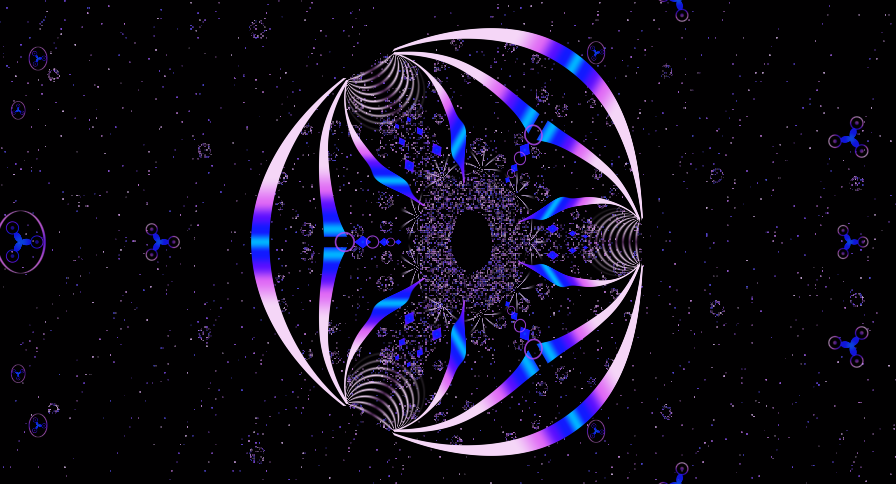
Reproduce this background procedurally as a Shadertoy shader.

```glsl
// A threefold fractal wreath on black: tapered ribbons meet at cusps of nested arches,
// around a ring of dust with a dark core. The plane is folded into one half-sector
// for the ribbons; hashed grains, bubbles and small trefoils fill the rest.

float hash(vec2 c) {
  return fract(sin(dot(c, vec2(127.1, 311.7))) * 43758.55);
}

float gradientNoise(vec2 p) {
  vec2 cell = floor(p), f = fract(p), s = f * f * (3.0 - 2.0 * f);
  float n[4];
  for (int i = 0; i < 4; i++) {
    vec2 corner = vec2(i & 1, i >> 1);
    float a = 6.2832 * hash(cell + corner);
    n[i] = dot(vec2(cos(a), sin(a)), f - corner);
  }
  return mix(mix(n[0], n[1], s.x), mix(n[2], n[3], s.x), s.y);
}

// Cyan, blue, violet, magenta and pale pink, by distance from a ribbon's heart
vec3 ribbonColor(float s) {
  vec3 c = mix(vec3(0, 0.7, 1), vec3(0.07, 0.1, 1), smoothstep(0.0, 0.05, s));
  c = mix(c, vec3(0.35, 0.06, 1), smoothstep(0.06, 0.12, s));
  c = mix(c, vec3(0.87, 0.4, 0.96), smoothstep(0.11, 0.19, s));
  return mix(c, vec3(0.96, 0.84, 0.97), smoothstep(0.17, 0.31, s));
}

float fill(float d, float aa) {
  return smoothstep(aa, -aa, d);
}

float bump(float x) {
  return exp(-x * x);
}

// Ribbon along x = mid(y), with its ends cut below and above
float ribbon(vec2 v, float mid, float slope, float halfWidth, float low, float high, float aa) {
  float d = abs(v.x - mid) / sqrt(1.0 + slope * slope) - halfWidth;
  return fill(max(d, max(low - v.y, v.y - high)), aa);
}

// Star with three ringed bulbs
float trefoil(vec2 l, float turn, float aa) {
  float r = length(l), a = mod(atan(l.y, l.x) - turn + 1.0472, 2.0944) - 1.0472;
  float bulb = length(r * vec2(cos(a), sin(a)) - vec2(0.72, 0));
  float star = fill(r - 0.3 - 0.17 * cos(3.0 * a), aa) * smoothstep(0.2, 0.32, bulb);
  return min(star + fill(abs(bulb - 0.27) - 0.02, aa) + 0.6 * fill(bulb - 0.08, aa), 1.0);
}

void mainImage(out vec4 fragColor, in vec2 fragCoord) {
  vec2 p = (fragCoord - 0.5 * iResolution.xy) / iResolution.y;
  vec2 q = p - vec2(0.049, 0);
  float pixel = 1.0 / iResolution.y, aa = 1.4 * pixel;

  // Flatten the right side, then fold: leaf on x, cusp at 60 degrees
  float angle = atan(q.y, q.x);
  float r = length(q) * 2.289 * (1.0 + 0.21 * pow(max(cos(angle), 0.0), 3.0));
  float t = abs(mod(angle, 2.0944) - 1.0472);
  vec2 v = r * vec2(cos(t), sin(t));
  float y = v.y;
  vec2 cusp = vec2(0.96 - dot(v, vec2(0.5, 0.866)), abs(dot(v, vec2(0.866, -0.5))));

  // Grain density: background, wreath, cusp axes and the central ring
  float clump = max(gradientNoise(p * 14.0), 0.0);
  vec2 e = q / vec2(0.11, 0.14);
  float ring = length(e), inside = smoothstep(1.0, 0.9, r);
  float density = 0.009 + 0.012 * clump + inside * (0.012 + 0.04 * clump);
  density += 0.3 * smoothstep(0.13, 0.06, cusp.y) * smoothstep(0.1, 0.25, cusp.x) * step(cusp.x, 0.7);
  density = mix(density, 0.55, smoothstep(1.15, 0.9, ring));

  // Bubbles of grains on a jittered grid
  vec2 grid = v / 0.12, id = floor(grid);
  vec2 jitter = 0.35 + 0.3 * vec2(hash(id + 3.1), hash(id + 8.7));
  float bubble = length(fract(grid) - jitter) - 0.12 - 0.2 * hash(id + 5.3);
  float shell = fill(abs(bubble) - 0.05, 0.05) + 0.4 * fill(bubble, 0.05);
  density += 0.55 * shell * step(hash(id), mix(0.025, 0.5, inside));
  density *= smoothstep(0.95, 1.1, length(q / vec2(0.041, 0.063)));

  vec2 grain = floor(p * 276.0);
  float speck = smoothstep(0.85, 0.3, length(fract(p * 276.0) - 0.5));
  float lit = step(hash(grain), density) * speck * (0.2 + 0.65 * hash(grain + 17.0));
  vec3 tint = mix(ribbonColor(0.04 + 0.26 * hash(grain + 41.0)), vec3(0.75, 0.65, 0.9), 0.4);
  vec3 col = vec3(0.005, 0, 0.005) + tint * lit;

  // Spokes fanning outwards from the ring
  vec2 spoke = vec2(ring - 1.08, mod(atan(e.y, e.x) + 0.349, 0.698) - 0.349);
  float spokes = smoothstep(0.4, 0.12, abs(sin(5.0 * atan(spoke.y, spoke.x))));
  spokes *= smoothstep(0.36, 0.15, length(spoke)) * smoothstep(-0.08, 0.02, spoke.x);
  col = mix(col, vec3(0.85, 0.75, 0.95), 0.75 * spokes);

  // Nested arches: circles through the two feet of a cusp
  float sigma = atan(0.27 * cusp.x, dot(cusp, cusp) - 0.0182);
  float depth = 0.135 / max(tan(0.5 * sigma), 0.01) / 0.038;
  float blur = clamp(fwidth(depth), 0.03, 0.3);
  float arch = smoothstep(0.14 + blur, 0.14 - blur, abs(fract(depth) - 0.5));
  arch *= step(0.0, cusp.x) * smoothstep(9.5, 5.0, depth) * smoothstep(-0.06, 0.1, cusp.y);
  col = mix(col, ribbonColor(0.2 + 1.8 * cusp.y), arch);

  // Outer, middle and inner ribbons
  float mid = sqrt(max(1.0 - y * y, 0.0)) * (1.0 - 0.083 * y * y);
  float w = 0.004 + 0.039 * pow(max(1.0 - y * y / 0.62, 0.0), 1.4);
  col = mix(col, ribbonColor(y), ribbon(v, mid, y / max(mid, 0.3), w, -1.0, 0.775, aa));
  float k = y - 0.42, bend = k > 0.0 ? 0.94 : 0.36;
  w = 0.004 + 0.036 * max(1.0 - y / 0.79, 0.0) + 0.015 * bump(y / 0.08);
  col = mix(col, ribbonColor(abs(y - 0.06)), ribbon(v, 0.7 - bend * k * k, 2.0 * bend * k, w, 0.025, 0.765, aa));
  k = 0.68 - y;
  w = 0.003 + 0.034 * bump((y - 0.29) / 0.055) + 0.018 * bump((y - 0.42) / 0.13);
  col = mix(col, ribbonColor(1.4 * abs(y - 0.29)), ribbon(v, 0.6 - 1.45 * k * k, 2.9 * k, w, 0.17, 0.765, aa));

  // Shrinking beads and drops at the middle nodes, paired drops by the cusp axes
  for (float s = 1.0; s > 0.4; s *= 0.65) {
    vec2 b = (v - vec2(0.225 + 0.29 * s, 0)) / s;
    vec2 d = (cusp - vec2(0.17 + 0.33 * s, 0.075 * s)) / s;
    col = mix(col, ribbonColor(0.16), 0.8 * fill(abs(length(b - vec2(0.085, 0)) - 0.044) - 0.004, aa / s));
    col = mix(col, ribbonColor(0.03 + 1.6 * length(b)), fill(abs(b.x) + 1.3 * abs(b.y) - 0.04, aa / s));
    col = mix(col, ribbonColor(0.03 + 3.0 * length(d)), fill(0.7 * abs(d.x) + abs(d.y) - 0.026, aa / s));
  }

  // Mirrored satellites: x, y, radius, rim
  vec4 satellites[8] = vec4[8](
    vec4(0.833, 0.214, 0.047, 0), vec4(0.83, 0, 0.038, 0), vec4(-0.597, 0, 0.042, 0),
    vec4(-0.883, 0, 0.07, 1), vec4(-0.847, 0.379, 0.026, 1), vec4(-0.888, 0.272, 0.02, 1),
    vec4(0.476, 0.5, 0.045, 0), vec4(0.306, 0.391, 0.025, 1));
  for (int i = 0; i < 8; i++) {
    vec4 s = satellites[i];
    vec2 l = (vec2(p.x, abs(p.y)) - s.xy) / s.z;
    float soft = pixel / s.z;
    float rim = fill(abs(length(l * vec2(1.3, 1)) - 0.92) - 0.06 * abs(l.x), soft);
    col = mix(col, ribbonColor(0.03 + 0.24 * dot(l, l)), 0.85 * trefoil(l * (1.0 + 0.5 * s.w), 5.7 * s.y, soft));
    col = mix(col, ribbonColor(0.13 + 0.1 * abs(l.y)), 0.8 * rim * s.w);
  }
  fragColor = vec4(col, 1);
}
```
